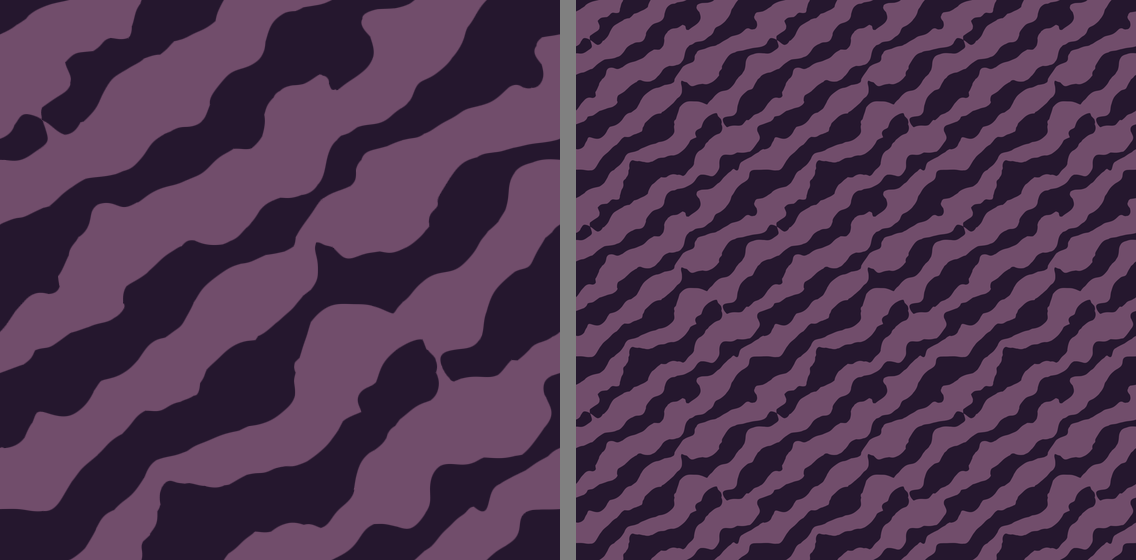
Left, the tile; right, the same tile 3 across and 3 down.
Write a Shadertoy shader that draws this pattern.

```glsl
// Seamless two-tone tiger stripes climbing to the right, with ragged lobes, holes and islands.

const float TAU = 6.2831853;

// Whole-number axes: x runs across the stripes, y runs along them.
// The matrix is symmetric and its square is 25 times the identity.
const mat2 STRIPE_AXES = mat2(-3.0, 4.0, 4.0, 3.0);

// Random unit gradient for a lattice corner, identical on every repeat of the tile.
vec2 cornerGradient(ivec2 corner, ivec2 cells, int seed) {
    ivec2 c = corner * cells.yx;
    int period = 25 * cells.x * cells.y;
    ivec2 id = (ivec2(4 * c.y - 3 * c.x, 4 * c.x + 3 * c.y) + 64 * period) % period;
    uint h = uint(id.x) * 1597334677u ^ uint(id.y) * 3812015801u ^ uint(seed) * 668265263u;
    h = (h ^ (h >> 15)) * 2246822519u;
    h ^= h >> 13;
    float angle = float(h & 0xFFFFu) / 65536.0 * TAU;
    return vec2(cos(angle), sin(angle));
}

// Gradient noise on a lattice turned to the stripes; it wraps on the unit square.
float stripeNoise(vec2 p, ivec2 cells, int seed) {
    vec2 q = STRIPE_AXES * p * vec2(cells) + float(seed) * vec2(0.37, 0.61);
    ivec2 cell = ivec2(floor(q));
    vec2 f = fract(q);
    vec2 s = f * f * f * (f * (f * 6.0 - 15.0) + 10.0);
    float a = dot(cornerGradient(cell, cells, seed), f);
    float b = dot(cornerGradient(cell + ivec2(1, 0), cells, seed), f - vec2(1, 0));
    float c = dot(cornerGradient(cell + ivec2(0, 1), cells, seed), f - vec2(0, 1));
    float d = dot(cornerGradient(cell + ivec2(1, 1), cells, seed), f - vec2(1, 1));
    return mix(mix(a, b, s.x), mix(c, d, s.x), s.y);
}

// Positive inside the dark stripes.
float stripeField(vec2 p) {
    // Bend the plane so that the edges swell into lobes
    p += 0.045 * vec2(stripeNoise(p, ivec2(2, 2), 1), stripeNoise(p, ivec2(2, 2), 2));

    // Wandering stripes
    float across = (STRIPE_AXES * p).x + 0.4 * stripeNoise(p, ivec2(1, 1), 3);
    float field = cos(TAU * across) - 0.17;

    // Changing width, bridges, holes and islands
    field += 1.5 * stripeNoise(p, ivec2(1, 1), 4);
    field += 1.1 * stripeNoise(p, ivec2(3, 2), 5);

    // Rounded bulges that meet in sharp notches
    field += 0.6 * (abs(stripeNoise(p, ivec2(2, 2), 6)) - 0.2);
    field -= 0.35 * (abs(stripeNoise(p, ivec2(4, 3), 7)) - 0.2);
    return field;
}

void mainImage(out vec4 fragColor, in vec2 fragCoord) {
    const vec3 mauve = vec3(0.445, 0.302, 0.42);
    const vec3 darkPlum = vec3(0.145, 0.09, 0.18);

    float field = stripeField(fragCoord / iResolution.xy);
    float ink = smoothstep(-0.7, 0.7, field / max(fwidth(field), 1e-5));
    fragColor = vec4(mix(mauve, darkPlum, ink), 1.0);
}
```
